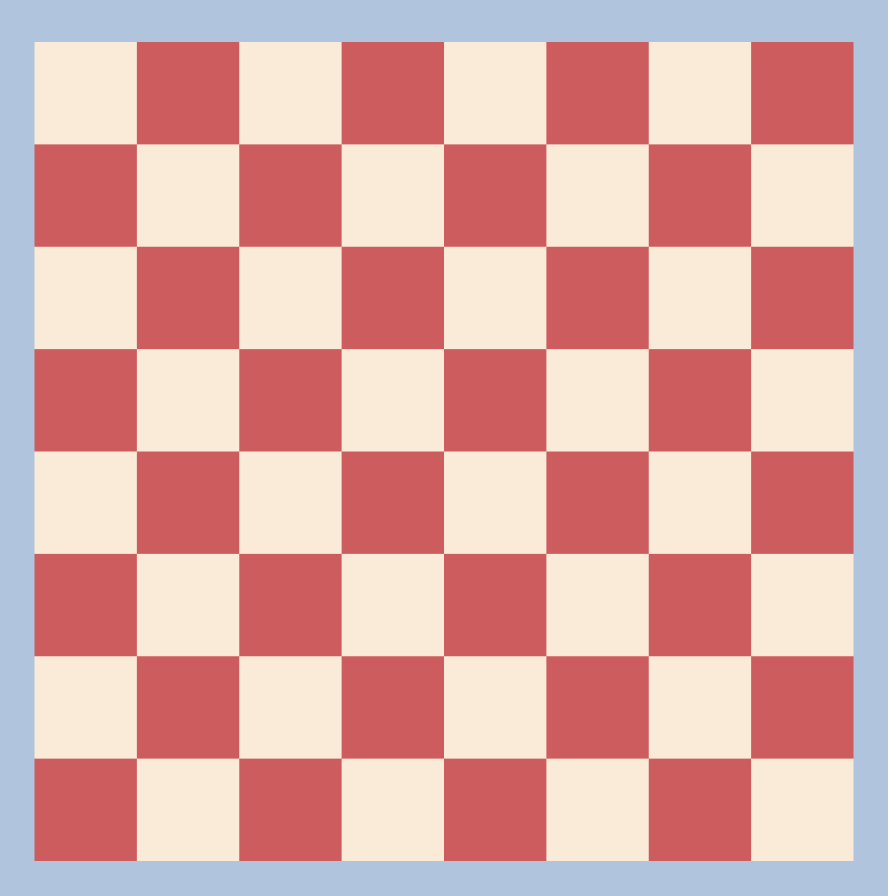
This pattern is drawn by a Shadertoy shader. Its source:

```glsl
// A two-colour checkerboard of square cells on a plain border.
// Each axis gives a smoothed square wave; their product picks the cell colour,
// and a box distance masks the board against the border.

#define CELLS 8.0                             // cells across and down
#define BOARD_SIZE 0.9140625                  // board side, in canvas heights
#define BOTTOM_MARGIN 0.0390625               // border below, in canvas heights
#define DARK_COLOR vec3(0.800, 0.361, 0.365)
#define LIGHT_COLOR vec3(0.980, 0.922, 0.847)
#define BORDER_COLOR vec3(0.690, 0.769, 0.871)

// Signed distance per axis to the nearest cell edge, positive in even cells
vec2 cellWave(vec2 cell) {
    return abs(mod(cell - 0.5, 2.0) - 1.0) - 0.5;
}

// Share of the pixel covered by dark cells
float checker(vec2 cell, float pixel) {
    // Holding the outermost half cells flat keeps the board's rim clean
    vec2 inner = clamp(cell, 0.5, CELLS - 0.5);
    vec2 side = clamp(2.0 * cellWave(inner) / pixel, -1.0, 1.0);
    return 0.5 + 0.5 * side.x * side.y;
}

// Share of the pixel covered by the board
float boardMask(vec2 cell, float pixel) {
    vec2 inset = 0.5 * CELLS - abs(cell - 0.5 * CELLS);
    vec2 cover = clamp(inset / pixel + 0.5, 0.0, 1.0);
    return cover.x * cover.y;
}

void mainImage(out vec4 fragColor, in vec2 fragCoord) {
    // Cell coordinates, counted from the lower left corner of the board
    vec2 uv = fragCoord / iResolution.y;
    float aspect = iResolution.x / iResolution.y;
    vec2 corner = vec2(0.5 * (aspect - BOARD_SIZE), BOTTOM_MARGIN);
    float cellsPerHeight = CELLS / BOARD_SIZE;
    vec2 cell = (uv - corner) * cellsPerHeight;
    float pixel = cellsPerHeight / iResolution.y;

    vec3 board = mix(LIGHT_COLOR, DARK_COLOR, checker(cell, pixel));
    vec3 color = mix(BORDER_COLOR, board, boardMask(cell, pixel));
    fragColor = vec4(color, 1.0);
}
```
